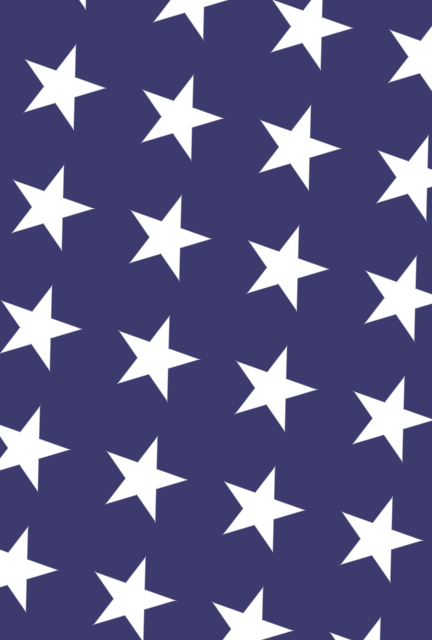
Give the GLSL for this pattern, as a Shadertoy shader.

```glsl
const float PI = 3.14159265;
const vec3 NAVY = vec3(0.24, 0.23, 0.43);
const vec3 WHITE = vec3(1.0);

// Lattice steps, one star position and star shape, in canvas heights
const vec2 STEP_RIGHT = vec2(0.1836, -0.0473);
const vec2 STEP_UP = vec2(0.0187, 0.1883);
const vec2 STAR_ORIGIN = vec2(0.2789, 0.8169);
const float STAR_RADIUS = 0.0699;
const float STAR_TILT = -0.026;

// Offset from the nearest point of a skewed lattice
vec2 repeatLattice(vec2 p, vec2 stepA, vec2 stepB) {
    mat2 basis = mat2(stepA, stepB);
    return p - basis * round(inverse(basis) * p);
}

// Signed distance to the edge lines of a regular five-pointed star
float starDistance(vec2 p, float radius, float tilt) {
    float sector = 2.0 * PI / 5.0;
    float angle = atan(p.y, p.x) - tilt;
    angle = abs(mod(angle + 0.5 * sector, sector) - 0.5 * sector);
    vec2 folded = length(p) * vec2(cos(angle), sin(angle));
    vec2 edgeNormal = vec2(sin(PI / 10.0), cos(PI / 10.0));
    return dot(folded - vec2(radius, 0.0), edgeNormal);
}

// Antialiased coverage of the inside of a shape
float coverage(float distance, float softness) {
    return 1.0 - smoothstep(-softness, softness, distance);
}

void mainImage(out vec4 fragColor, in vec2 fragCoord) {
    vec2 uv = fragCoord / iResolution.y;
    float pixel = 1.0 / iResolution.y;

    // Tilted grid of identical stars
    vec2 local = repeatLattice(uv - STAR_ORIGIN, STEP_RIGHT, STEP_UP);
    float star = starDistance(local, STAR_RADIUS, STAR_TILT);

    fragColor = vec4(mix(NAVY, WHITE, coverage(star, pixel)), 1.0);
}
```
